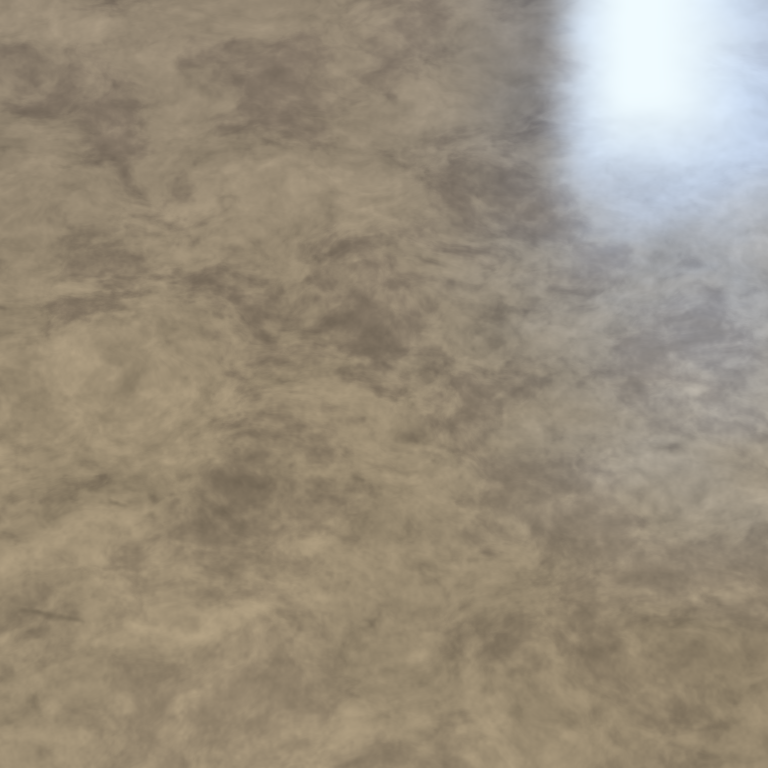
This texture is drawn by a three.js fragment shader. Its source:

```glsl
#define WARM_CONCRETE vec3(0.590, 0.532, 0.434)
#define FAR_CONCRETE vec3(0.566, 0.515, 0.440)
#define STAIN_TINT vec3(0.90, 0.89, 0.91)
#define HAZE_COLOR vec3(0.640, 0.655, 0.680)
#define SHEEN_COLOR vec3(0.765, 0.830, 0.925)
#define GLARE_COLOR vec3(0.940, 0.985, 1.000)
#define CLOUD_CONTRAST 0.20
#define PATCH_CONTRAST 0.22
#define FLECK_CONTRAST 0.24
#define GRAIN_CONTRAST 0.042
#define SCRATCH_COUNT 4

varying vec2 vUv;

float hash(vec2 p) {
  return fract(sin(dot(p, vec2(127.1, 311.7))) * 43758.5453);
}

float valueNoise(vec2 p) {
  vec2 cell = floor(p);
  vec2 f = fract(p);
  f = f * f * (3.0 - 2.0 * f);
  float low = mix(hash(cell), hash(cell + vec2(1.0, 0.0)), f.x);
  float high = mix(hash(cell + vec2(0.0, 1.0)), hash(cell + vec2(1.0)), f.x);
  return mix(low, high, f.y);
}

float fbm(vec2 p) {
  float sum = 0.0;
  float weight = 0.5;
  for (int i = 0; i < 5; i++) {
    sum += weight * valueNoise(p);
    p = mat2(1.6, 1.1, -1.1, 1.6) * p + 7.3;
    weight *= 0.52;
  }
  return sum;
}

float segmentDistance(vec2 p, vec2 a, vec2 b) {
  vec2 ab = b - a;
  float t = clamp(dot(p - a, ab) / dot(ab, ab), 0.0, 1.0);
  return length(p - a - ab * t);
}

// Short, broken, faint marks scattered over the floor
float scratches(vec2 uv) {
  float mark = 0.0;
  for (int i = 0; i < SCRATCH_COUNT; i++) {
    float id = float(i);
    vec2 start = vec2(hash(vec2(id, 1.7)), 0.6 * hash(vec2(id, 5.3)));
    float angle = -0.8 * hash(vec2(id, 9.1));
    vec2 end = start + mix(0.03, 0.09, hash(vec2(id, 3.9))) * vec2(cos(angle), sin(angle));
    float wobble = 0.007 * (valueNoise(uv * 45.0) - 0.5);
    float d = segmentDistance(uv + wobble, start, end);
    mark = max(mark, 1.0 - smoothstep(0.0, 0.007, d));
  }
  return mark * smoothstep(0.2, 0.8, valueNoise(uv * 60.0 + 4.0));
}

// Brightness of the slab; patches flatten with distance
float mottle(vec2 uv, vec2 floorPos, vec2 warp) {
  float clouds = fbm(floorPos * 4.5 + warp + 3.0) - 0.48;
  float patches = fbm(floorPos * vec2(12.0, 15.0) + warp * 2.0 + 17.0) - 0.48;
  float flecks = fbm(floorPos * vec2(36.0, 42.0) + warp * 4.0 + 43.0) - 0.48;
  float grain = valueNoise(uv * vec2(190.0, 150.0)) + valueNoise(uv * 95.0 + 9.0) - 1.0;
  float detail = 1.0 - 0.4 * smoothstep(0.5, 1.0, uv.y);
  return CLOUD_CONTRAST * clouds + PATCH_CONTRAST * patches
    + detail * (FLECK_CONTRAST * flecks + GRAIN_CONTRAST * grain);
}

// Relative shade of the floor: mottle, ragged cool stains, smudges, marks
vec3 floorShade(vec2 uv) {
  vec2 floorPos = vec2((uv.x - 0.5) * (1.0 + 0.4 * uv.y), uv.y * (1.1 + 0.6 * uv.y));
  vec2 warp = vec2(fbm(floorPos * 5.0), fbm(floorPos * 5.0 + 31.0)) - 0.5;
  float shade = mottle(uv, floorPos, warp);

  float stainField = fbm(floorPos * 6.0 + warp * 1.5 + 53.0) - 1.6 * shade;
  float stain = smoothstep(0.44, 0.80, stainField);
  stain *= mix(0.5, 1.0, smoothstep(0.1, 0.7, uv.y));

  float smudge = smoothstep(0.70, 0.90, fbm(floorPos * vec2(11.0, 15.0) + warp * 3.0 + 91.0));
  vec3 tint = mix(vec3(1.0), STAIN_TINT, stain);
  return tint * (1.0 + shade) * (1.0 - 0.08 * smudge) * (1.0 - 0.12 * scratches(uv));
}

// Window light mirrored in the polish: haze, blue sheen, bright core
vec3 addReflection(vec3 color, vec3 relief, vec2 uv) {
  float streak = fbm(uv * vec2(6.0, 15.0) + 71.0) - 0.48;
  vec2 p = uv + vec2(0.02, 0.05) * streak;

  float haze = exp(-pow((p.x - 0.92) / 0.25, 2.0)) * smoothstep(0.12, 0.75, p.y);
  vec3 hazeColor = HAZE_COLOR * mix(vec3(1.0), relief, 0.7);
  color = mix(color, hazeColor, clamp(haze * (0.9 + 0.5 * streak), 0.0, 1.0));

  float edgeShade = smoothstep(0.56, 0.71, p.x) * (1.0 - smoothstep(0.69, 0.77, p.x));
  color *= 1.0 - vec3(0.15, 0.13, 0.08) * edgeShade * smoothstep(0.6, 0.95, p.y);

  float sheen = smoothstep(0.69, 0.78, p.x) * smoothstep(0.62, 0.87, p.y);
  sheen *= 1.0 - 0.15 * smoothstep(0.94, 1.02, p.x);
  vec3 sheenColor = SHEEN_COLOR * mix(vec3(1.0), relief, 0.35);
  color = mix(color, sheenColor, clamp(sheen * (0.97 + 0.5 * streak), 0.0, 1.0));

  float core = smoothstep(0.71, 0.82, p.x) * (1.0 - smoothstep(0.85, 1.02, p.x));
  core *= smoothstep(0.75, 0.88, p.y);
  return mix(color, GLARE_COLOR, core);
}

void main() {
  vec3 relief = floorShade(vUv);
  vec3 concrete = mix(WARM_CONCRETE, FAR_CONCRETE, smoothstep(0.35, 1.0, vUv.y));
  vec3 color = addReflection(concrete * relief, relief, vUv);
  gl_FragColor = vec4(clamp(color, 0.0, 1.0), 1.0);
}
```
